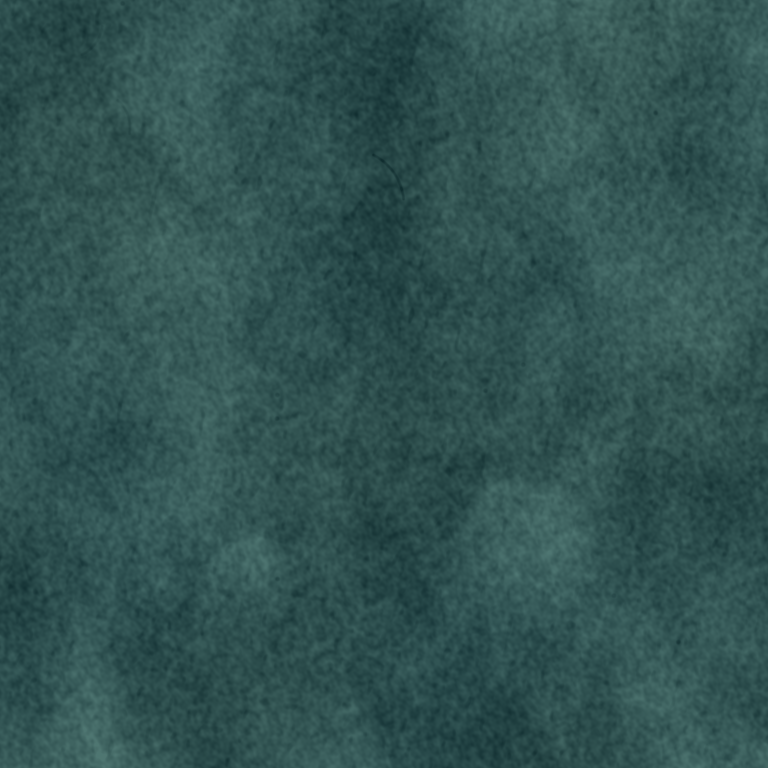
Give the GLSL for this texture, as a WebGL 2 fragment shader.

```glsl
#version 300 es
precision highp float;

uniform vec2 u_resolution;
out vec4 fragColor;

// Two random values from 0 to 1 for an integer cell
vec2 hash2(vec2 cell) {
    uvec2 q = uvec2(ivec2(cell)) * uvec2(1597u, 3571u);
    uint n = (q.x ^ (q.y << 7)) * 747796405u + 28917u;
    n = (n ^ (n >> 15)) * 277803737u;
    n ^= n >> 13;
    uint m = n * 668265263u;
    m ^= m >> 16;
    return vec2(n & 65535u, m & 65535u) / 65535.0;
}

float cornerSlope(vec2 cell, vec2 offset) {
    float angle = 6.2832 * hash2(cell).x;
    return dot(vec2(cos(angle), sin(angle)), offset);
}

float gradientNoise(vec2 p) {
    vec2 i = floor(p), f = fract(p);
    vec2 u = f * f * f * (f * (f * 6.0 - 15.0) + 10.0);
    float low = mix(cornerSlope(i, f), cornerSlope(i + vec2(1, 0), f - vec2(1, 0)), u.x);
    float high = mix(cornerSlope(i + vec2(0, 1), f - vec2(0, 1)), cornerSlope(i + 1.0, f - 1.0), u.x);
    return mix(low, high, u.y);
}

mat2 turn(float a) {
    return mat2(cos(a), -sin(a), sin(a), cos(a));
}

float fbm(vec2 p) {
    float sum = 0.0, gain = 1.0;
    for (int i = 0; i < 4; i++) {
        sum += gain * gradientNoise(p);
        p = 1.95 * turn(0.5) * p + 17.3;
        gain *= 0.55;
    }
    return sum;
}

// Distance to an arc that opens symmetrically around the x axis
float arcDistance(vec2 p, float radius, float halfAngle) {
    p.y = abs(p.y);
    vec2 tip = radius * vec2(cos(halfAngle), sin(halfAngle));
    return atan(p.y, p.x) < halfAngle ? abs(length(p) - radius) : distance(p, tip);
}

// Pale dried blots with a soft, slightly darker rim
float stains(vec2 p) {
    float tone = 0.0;
    vec2 warped = p + 0.035 * vec2(fbm(p * 9.0 + 31.0), fbm(p * 9.0 + 67.0));
    for (int i = 0; i < 7; i++) {
        vec2 center = hash2(vec2(i, 41));
        vec2 size = mix(vec2(0.05, 0.07), vec2(0.1, 0.16), hash2(vec2(i, 59)));
        float d = (length((warped - center) / size) - 1.0) * size.x;
        float fade = smoothstep(-0.12, 0.1, p.y - center.y);
        tone += fade * 0.6 * (1.0 - smoothstep(-0.006, 0.006, d));
        tone -= fade * 0.4 * exp(-pow((d - 0.005) / 0.008, 2.0));
    }
    return tone;
}

// Thin curved hairs and tiny dark specks
float debris(vec2 p) {
    float tone = 0.0;
    for (int i = 0; i < 3; i++) {
        vec2 r = hash2(vec2(i, 83));
        vec2 q = turn((r.x - 0.5) * 1.6) * (p - hash2(vec2(i, 97)));
        float d = arcDistance(q, 0.045 + 0.03 * r.y, 0.5);
        tone += (0.7 + 0.9 * r.y) * (1.0 - smoothstep(0.0003, 0.003, d));
    }
    for (int i = 0; i < 9; i++) {
        float d = distance(p, hash2(vec2(i, 113)));
        tone += 1.6 * (1.0 - smoothstep(0.001, 0.0045, d));
    }
    return tone;
}

void main() {
    vec2 p = gl_FragCoord.xy / u_resolution;

    // Broad clouds, drawn out vertically, and smaller mottling
    vec2 drift = 0.06 * vec2(gradientNoise(p * 5.0 + 11.0), gradientNoise(p * 5.0 + 23.0));
    vec2 warped = turn(0.15) * (p + drift);
    float tone = 2.4 * fbm(warped * vec2(4.2, 2.7) + 5.0);
    tone += 1.1 * fbm(warped * vec2(18.0, 12.0) + 43.0);

    // Paler towards the left and right sides
    tone += 0.8 * (smoothstep(0.2, 0.5, abs(p.x - 0.5)) - 0.3);
    tone += stains(p) - 0.1;

    // Paper grain, each layer turned differently, with scattered deeper pits
    float grain = 1.7 * gradientNoise(turn(0.35) * p * vec2(112.0, 88.0) + 203.0)
                + 1.1 * gradientNoise(turn(-0.3) * p * vec2(66.0, 50.0) + 171.0)
                + 1.0 * gradientNoise(turn(0.7) * p * vec2(175.0, 150.0) + 329.0);
    float pits = smoothstep(0.2, 0.55, gradientNoise(turn(-0.2) * p * vec2(92.0, 62.0) + 257.0));
    tone += grain - 0.9 * pits + 0.12;
    tone -= debris(p);

    vec3 color = vec3(0.192, 0.327, 0.322) + clamp(tone, -3.6, 3.2) * vec3(0.036, 0.042, 0.038);
    color += gradientNoise(p * 3.0 + 53.0) * vec3(0.01, 0.002, -0.01);
    fragColor = vec4(color, 1.0);
}
```
